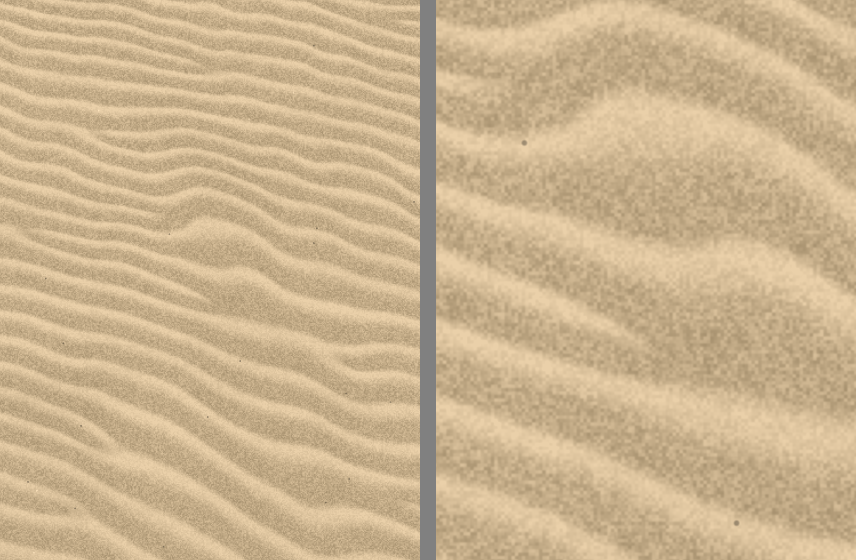
Left: the whole. Right: its middle third, enlarged.
A WebGL 1 fragment shader for this texture:

```glsl
precision highp float;
uniform vec2 u_resolution;

float hash(vec2 p) {
  vec3 q = fract(vec3(p.xyx) * 0.1031);
  q += dot(q, q.yzx + 33.33);
  return fract((q.x + q.y) * q.z);
}

float noise(vec2 p) {
  vec2 i = floor(p), f = fract(p);
  f = f * f * f * (f * (f * 6.0 - 15.0) + 10.0);
  return mix(mix(hash(i), hash(i + vec2(1, 0)), f.x),
             mix(hash(i + vec2(0, 1)), hash(i + vec2(1, 1)), f.x), f.y);
}

// Ripple spacing grows towards the viewer
float spacing(float depth) {
  return 0.031 + 0.036 * depth;
}

// Ripple phase in x, ridge visibility in y
vec2 ripples(vec2 p) {
  float down = 1.0 - p.y;
  float depth = down - (0.17 + 0.17 * down) * p.x;
  float phase = log(1.0 + 1.16 * depth) / 0.036;
  vec2 ground = vec2((p.x - 0.375) / spacing(depth), phase) + 40.0;

  // Meandering crests
  phase += 1.25 * noise(vec2(ground.x * 0.27 - ground.y * 0.06, ground.y * 0.17));
  phase += 0.35 * noise(ground * vec2(0.6, 0.4) + 17.0);

  // Forks where a crest splits or ends
  float visible = 1.0;
  float turn = 1.0;
  for (int i = 0; i < 10; i++) {
    float k = float(i);
    vec2 fork = vec2(0.75 * hash(vec2(k, 3.7)), (k + hash(vec2(k, 9.2))) / 10.0);
    vec2 away = (p - fork) / spacing(1.0 - fork.y);
    away.y += 0.25 * away.x;
    away.x *= 0.45;
    phase += turn * atan(away.y, away.x) / 6.28318;
    visible *= smoothstep(-0.1, 0.4, length(away));
    turn = -turn;
  }
  visible *= 0.85 + 0.3 * noise(ground * vec2(0.4, 0.8) + 5.0);
  return vec2(phase, visible);
}

void main() {
  vec2 p = gl_FragCoord.xy / u_resolution.y;
  vec2 ripple = ripples(p);
  float f = fract(ripple.x);

  // Crisp far edge, soft slope on the near side, shaded trough
  float ridge = max(smoothstep(0.78, 0.98, f), 1.0 - smoothstep(0.02, 0.44, f));
  float shade = smoothstep(0.3, 0.7, f) * (1.0 - ridge);
  float tone = 0.24 + 0.84 * ridge * ripple.y - 0.09 * shade;
  tone += 0.1 * (p.y - 0.5) + 0.14 * (noise(p * 7.0 + 3.0) - 0.5);

  // Sand grains, coarser mottling
  float grain = noise(p * 490.0) + 0.55 * noise(p * 290.0 + 71.0) - 0.775;
  tone += grain * (0.85 - 0.4 * ridge);
  tone += 0.12 * (noise(p * 90.0) - 0.5);

  vec3 shadowSand = vec3(0.73, 0.64, 0.50);
  vec3 sunlitSand = vec3(0.88, 0.78, 0.63);
  vec3 color = mix(shadowSand, sunlitSand, clamp(tone, -0.6, 1.25));

  // Sparse dark and pale specks
  vec2 cell = floor(p * 190.0);
  vec2 offset = fract(p * 190.0) - 0.5;
  float pick = hash(cell + 300.0);
  float speck = 1.0 - smoothstep(0.15, 0.45, length(offset));
  color *= 1.0 - 0.3 * speck * step(pick, 0.0003);
  color += 0.08 * speck * step(0.9992, pick);

  gl_FragColor = vec4(color, 1.0);
}
```
